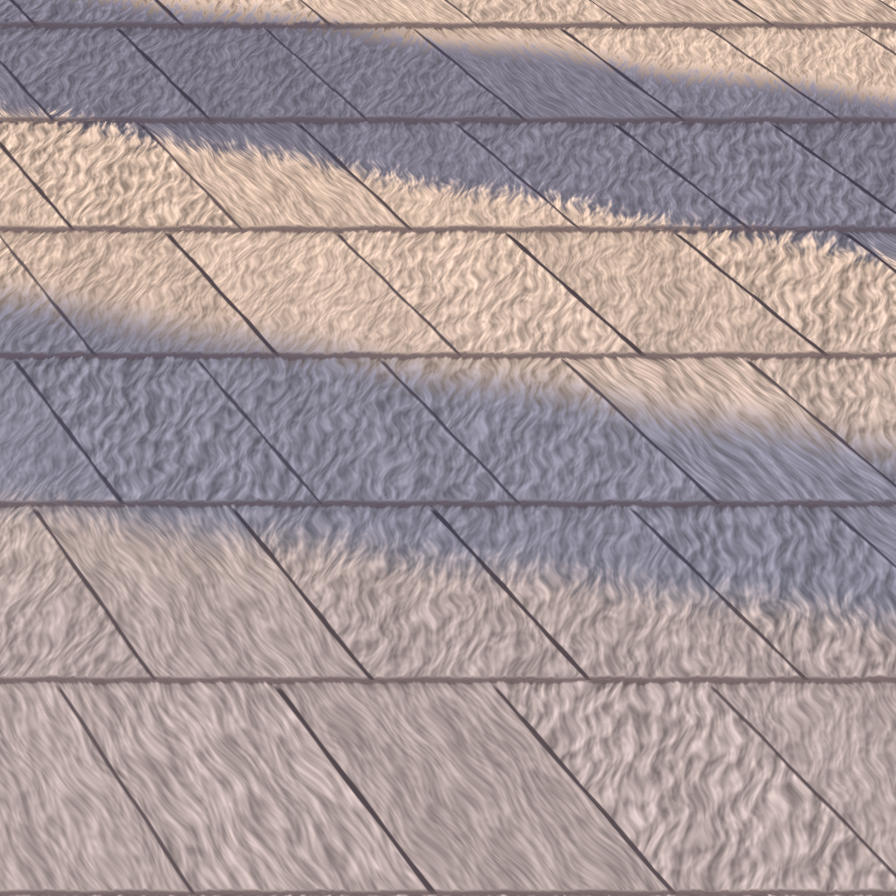
Give the GLSL for this texture, as a WebGL 2 fragment shader.

```glsl
#version 300 es
precision highp float;
// Rows of slanted rough stone slabs in perspective, crossed by two soft shadow bands.

#define HORIZON 1.5117      // height of the vanishing line above the top edge
#define ROW_STEP 0.041775   // row spacing in inverse depth
#define ROW_START 0.6492    // inverse depth of row zero
#define SLAB_WIDTH 0.1068   // slab width per unit of depth
#define SLANT 0.557         // sideways run of a joint across one row
#define ROW_SHIFT 0.094     // sideways shift from row to row
#define FIRST_JOINT 0.78
#define JOINT_HALF 0.00105  // half joint width per unit of depth
#define RELIEF 0.46
#define GRAIN 0.20

uniform vec2 u_resolution;
out vec4 outColor;

const vec3 SUN_NEAR = vec3(0.70, 0.635, 0.625);
const vec3 SUN_FAR = vec3(0.83, 0.725, 0.655);
const vec3 SHADE_NEAR = vec3(0.53, 0.525, 0.59);
const vec3 SHADE_FAR = vec3(0.485, 0.47, 0.535);
const vec3 JOINT_DARK = vec3(0.29, 0.25, 0.27);
const vec3 LEDGE_DARK = vec3(0.43, 0.365, 0.37);

vec2 hash2(vec2 p) {
  vec3 q = fract(p.xyx * vec3(0.1031, 0.1030, 0.0973));
  q += dot(q, q.yzx + 33.33);
  return fract((q.xx + q.yz) * q.zy);
}

// Cellular noise: distance to the nearest scattered point
float cells(vec2 p) {
  vec2 base = floor(p), local = fract(p);
  float nearest = 4.0;
  for (int j = -1; j <= 1; j++) {
    for (int i = -1; i <= 1; i++) {
      vec2 cell = vec2(i, j);
      vec2 d = cell + hash2(base + cell + 200.0) - local;
      nearest = min(nearest, dot(d, d));
    }
  }
  return sqrt(nearest);
}

// Layered sines that bend the chisel marks
vec2 warp(vec2 p) {
  return vec2(sin(p.y * 1.7 + 1.3 * sin(p.x * 0.6)) + 0.5 * sin(p.y * 3.9 + p.x),
              sin(p.x * 1.1 + p.y * 0.5) + 0.4 * sin(p.x * 2.7)) * 0.3;
}

// Height difference toward the light
float slope(vec2 p) {
  return cells(p + vec2(0.32, 0.16)) - cells(p - vec2(0.08, 0.04));
}

// One inside a shadow band whose edges are lines (start, rise)
float band(vec2 p, vec2 upper, vec2 lower, float soft) {
  float top = p.y - upper.x - upper.y * p.x;
  float bottom = lower.x + lower.y * p.x - p.y;
  return smoothstep(-soft, soft, top) * smoothstep(-soft, soft, bottom);
}

void main() {
  vec2 p = gl_FragCoord.xy / u_resolution;
  p.y = 1.0 - p.y;
  float pixel = 1.0 / min(u_resolution.x, u_resolution.y);

  // Ground plane: x counts slabs, y counts rows
  float depth = p.y + HORIZON;
  vec2 ground = vec2(p.x / (SLAB_WIDTH * depth), (ROW_START - 1.0 / depth) / ROW_STEP);
  float row = floor(ground.y);
  float along = ground.y - row;
  float across = ground.x - FIRST_JOINT - ROW_SHIFT * row - SLANT * along;
  vec2 id = vec2(floor(across), row) + 20.0;
  vec2 rnd = hash2(id), rnd2 = hash2(id + 57.0);

  // Chisel marks: most lean upright, some run with the joints
  float streaky = step(0.68, rnd.x);
  float lean = mix(2.0 + 4.0 * rnd.y, -9.0, streaky);
  vec2 mark = vec2(ground.x * 16.0 + lean * ground.y, ground.y * mix(8.0, 6.0, streaky));
  mark += rnd2 * 30.0;
  mark += warp(mark);
  float rough = mix(0.55, 1.1, rnd2.x) * mix(1.0, 0.75, streaky);
  float relief = RELIEF * rough * slope(mark);
  relief += GRAIN * slope(mark * 2.3 + 11.0);
  relief += 0.03 * sin(mark.x * 0.7 + 2.0 * sin(mark.y * 0.45));

  // Sun and shadow, with slightly ragged edges
  vec2 edge = p + vec2(0.0, 0.05 * relief + 0.003 * sin(p.x * 23.0));
  float shade = band(edge, vec2(-0.018, 0.13), vec2(0.124, 0.165), 0.012);
  shade = max(shade, band(edge, vec2(0.333, 0.172), vec2(0.563, 0.13), 0.03));
  float near = smoothstep(0.2, 0.75, p.y);
  vec3 sun = mix(SUN_FAR, SUN_NEAR, near);
  vec3 shadow = mix(SHADE_FAR, SHADE_NEAR, smoothstep(0.1, 0.6, p.y));
  vec3 color = mix(sun, shadow, 0.96 * shade);
  color *= 1.0 + relief * mix(1.0, 0.85, shade) + 0.06 * (rnd2.y - 0.5);

  // Slanted joints, stopping just short of the ledge above
  float jointId = round(across);
  float side = (across - jointId) * SLAB_WIDTH * depth * 0.77 + 0.0006 * sin(mark.y * 2.0);
  float wear = hash2(vec2(jointId, row) + 91.0).x;
  float halfWidth = JOINT_HALF * depth * mix(0.7, 1.1, wear);
  float blur = max(pixel, 0.0013);
  float joint = 1.0 - smoothstep(halfWidth - blur, halfWidth + blur, abs(side));
  joint *= smoothstep(0.015, 0.06, along) * mix(0.75, 0.95, wear);
  float rim = exp(-pow((side + 2.8 * halfWidth) / halfWidth, 2.0));
  color *= 1.0 + 0.06 * rim;
  color = mix(color, mix(JOINT_DARK, JOINT_DARK * vec3(0.85, 0.9, 1.05), shade), joint);

  // Ledge lines between rows, with a worn lip below
  float rise = (ground.y - round(ground.y)) * ROW_STEP * depth * depth;
  rise += 0.0007 * sin(p.x * 61.0 + row) + 0.008 * relief;
  float ledge = 1.0 - smoothstep(0.001, 0.0042 + pixel, abs(rise));
  float lip = smoothstep(0.0, 0.003, rise) * (1.0 - smoothstep(0.005, 0.014, rise));
  color = mix(color, LEDGE_DARK * mix(vec3(1.0), vec3(0.85, 0.88, 0.98), shade), 0.8 * ledge);
  color *= 1.0 - 0.07 * lip;

  outColor = vec4(clamp(color, 0.0, 1.0), 1.0);
}
```
